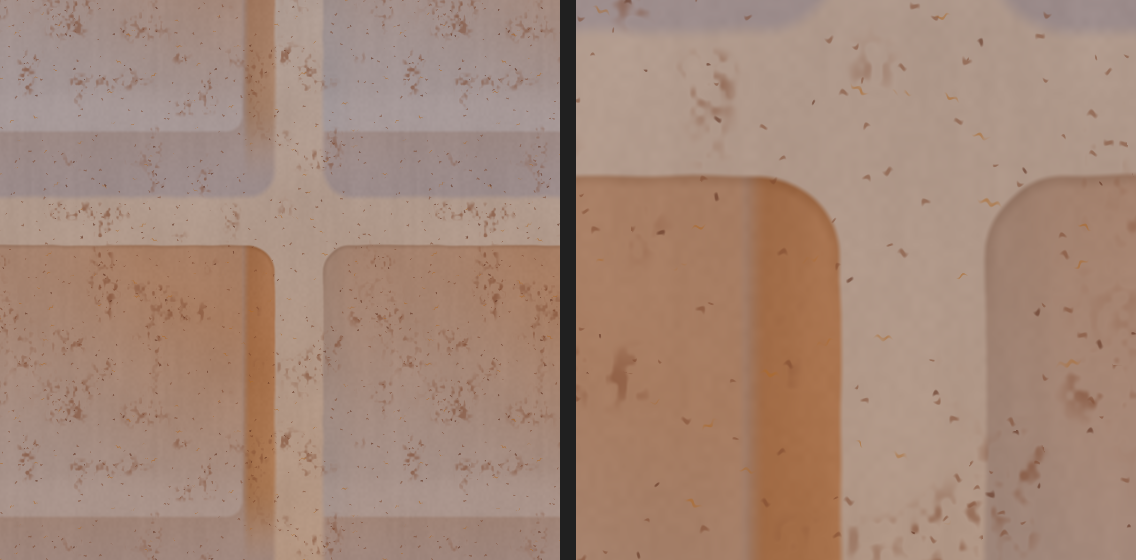
Left, the full canvas; right, a detail of the centre.
Reproduce this texture procedurally as a Shadertoy shader.

```glsl
// Weathered plaster coffers: rounded recesses between pale bars, with rust specks and stains.

#define PERIOD 0.688               // tile size in canvas units
#define BAR 0.086                  // width of the raised bars
#define ORIGIN vec2(0.577, 0.648)  // lower left corner of one recess
#define CORNER 0.050               // recess corner radius
#define SIDE_WALL 0.058            // visible width of the right wall
#define SILL 0.117                 // visible height of the bottom wall
#define RUST 0.60                  // stain strength
#define DENSITY 0.30               // share of speck cells that are filled
#define GRAIN 0.035                // surface mottling
#define DRIFT vec3(-0.015, 0.030, 0.075) // cooler light towards the top

const vec3 BAR_COLOR  = vec3(0.695, 0.600, 0.540);
const vec3 FLOOR_COOL = vec3(0.640, 0.575, 0.560);
const vec3 FLOOR_WARM = vec3(0.655, 0.490, 0.385);
const vec3 SILL_COLOR = vec3(0.615, 0.535, 0.515);
const vec3 WALL_COLOR = vec3(0.640, 0.430, 0.285);
const vec3 STAIN      = vec3(0.480, 0.270, 0.170);
const vec3 OCHRE      = vec3(0.680, 0.410, 0.150);
const vec3 DARK_RUST  = vec3(0.380, 0.200, 0.130);

vec2 hash2(vec2 p) {
    vec3 q = fract(p.xyx * vec3(0.1031, 0.1030, 0.0973));
    q += dot(q, q.yzx + 33.33);
    return fract((q.xx + q.yz) * q.zy);
}

// Value noise on n lattice cells, wrapping once per tile
float noise(vec2 g, vec2 n) {
    vec2 i = floor(g * n), f = fract(g * n);
    f = f * f * (3.0 - 2.0 * f);
    float a = hash2(mod(i, n)).x;
    float b = hash2(mod(i + vec2(1, 0), n)).x;
    float c = hash2(mod(i + vec2(0, 1), n)).x;
    float d = hash2(mod(i + vec2(1, 1), n)).x;
    return mix(mix(a, b, f.x), mix(c, d, f.x), f.y);
}

// Scattered chips, one candidate per wrapped cell, size in canvas units
float specks(vec2 g, vec2 n, vec2 size, float seed, float density) {
    vec2 cell = floor(g * n);
    float cover = 0.0;
    for (int j = -1; j <= 1; j++)
    for (int i = -1; i <= 1; i++) {
        vec2 id = cell + vec2(i, j);
        vec2 place = hash2(mod(id, n) + seed);
        vec2 look = hash2(mod(id, n) + seed + 71.0);
        vec2 r = (g - (id + place) / n) * PERIOD;
        float angle = (look.y - 0.5) * 1.3;
        r = mat2(cos(angle), -sin(angle), sin(angle), cos(angle)) * r;
        r.y += 0.0010 * sin(r.x * 900.0 + 6.3 * place.x);
        float d = length(r / (size * (0.4 + 0.6 * place.y)));
        cover = max(cover, step(look.x, density) * (1.0 - smoothstep(0.3, 1.1, d)));
    }
    return cover;
}

float roundedBox(vec2 p, vec2 halfSize, float radius) {
    vec2 q = abs(p) - halfSize + radius;
    return length(max(q, 0.0)) + min(max(q.x, q.y), 0.0) - radius;
}

// Floor, sill and side wall of a recess; p starts at its lower left corner
vec3 recess(vec2 p, float width, float height) {
    vec2 t = clamp(p / width, 0.0, 1.0);
    float warmth = smoothstep(0.2, 1.05, t.y) * (0.70 + 0.30 * t.x)
                 + 0.28 * smoothstep(0.25, 0.9, t.x) * smoothstep(0.1, 0.5, t.y);
    vec3 ground = mix(FLOOR_COOL, FLOOR_WARM, clamp(warmth, 0.0, 1.0));
    ground -= 0.025 * (1.0 - smoothstep(0.0, 0.12, t.x)) * vec3(1.0, 0.5, 0.2);
    ground += 0.018 * (1.0 - smoothstep(SILL + 0.04, SILL + 0.09, p.y));

    float across = clamp((p.x - width + SIDE_WALL) / SIDE_WALL, 0.0, 1.0);
    vec3 side = WALL_COLOR + mix(-0.02, 0.03, across);
    side += vec3(-0.01, 0.04, 0.07) * (1.0 - smoothstep(0.1, 0.8, t.y));
    side += DRIFT * 0.6 * (height - 0.4);
    vec3 sill = SILL_COLOR + vec3(0.0, 0.01, 0.02) * (1.0 - t.y / 0.2);
    vec3 wall = mix(sill, side, smoothstep(0.01, 0.18, p.y) * smoothstep(-0.1, 0.25, across));

    vec2 q = vec2(p.x - width + SIDE_WALL, SILL - p.y) + 0.03;
    float edge = length(max(q, 0.0)) + min(max(q.x, q.y), 0.0) - 0.03;
    return mix(ground, wall, smoothstep(-0.004, 0.004, edge));
}

void mainImage(out vec4 fragColor, in vec2 fragCoord) {
    vec2 uv = fragCoord / iResolution.xy;
    vec2 g = (uv - ORIGIN) / PERIOD;
    vec2 p = mod(uv - ORIGIN + 0.5 * BAR, PERIOD) - 0.5 * BAR;
    float width = PERIOD - BAR;

    // Bars and recesses, crisp at the top rim and soft at the sill
    float d = roundedBox(p - 0.5 * width, vec2(0.5 * width), CORNER);
    d += 0.002 * (noise(g, vec2(24.0)) - 0.5);
    float soft = mix(0.006, 0.0018, smoothstep(0.0, 0.5, p.y)) + 0.5 / iResolution.y;
    float inside = 1.0 - smoothstep(-soft, soft, d);
    vec3 inner = recess(p, width, uv.y);
    inner -= 0.05 * smoothstep(-0.009, 0.0, d) * smoothstep(0.5, 0.6, p.y);
    vec3 color = mix(BAR_COLOR, inner, inside) + DRIFT * (uv.y - 0.5);

    // Mottled plaster with faint vertical streaks
    float fine = noise(g, vec2(150.0, 130.0));
    float streak = noise(g, vec2(64.0, 7.0));
    color += GRAIN * (0.4 * fine + 0.4 * streak + 0.6 * noise(g, vec2(9.0)) - 0.7);

    // Rust stains, heaviest in a slanting smear below the top rim
    vec2 s = p - vec2(0.13, 0.45);
    float smear = exp(-pow((s.x + 0.45 * s.y) / 0.04, 2.0) - pow(s.y / 0.10, 2.0));
    float stain = smoothstep(0.62, 0.95, noise(g + 0.37, vec2(15.0))) + 0.7 * smear;
    float flakes = 0.55 * noise(g, vec2(95.0, 60.0)) + 0.45 * fine;
    color = mix(color, STAIN, RUST * stain * smoothstep(0.48, 0.85, flakes));

    // Chips: ochre dashes, reddish flecks and dark pits
    float dashes = specks(g, vec2(20.0, 28.0), vec2(0.0085, 0.0019), 3.0, DENSITY * 0.5);
    float flecks = specks(g, vec2(42.0), vec2(0.0038, 0.0024), 17.0, DENSITY * (0.6 + stain));
    float pits = specks(g, vec2(30.0), vec2(0.0032, 0.0026), 41.0, DENSITY * (0.25 + stain));
    color = mix(color, OCHRE, 0.55 * dashes * smoothstep(0.2, 0.6, flakes));
    color = mix(color, STAIN, 0.50 * flecks);
    color = mix(color, DARK_RUST, 0.60 * pits);
    fragColor = vec4(clamp(color, 0.0, 1.0), 1.0);
}
```
